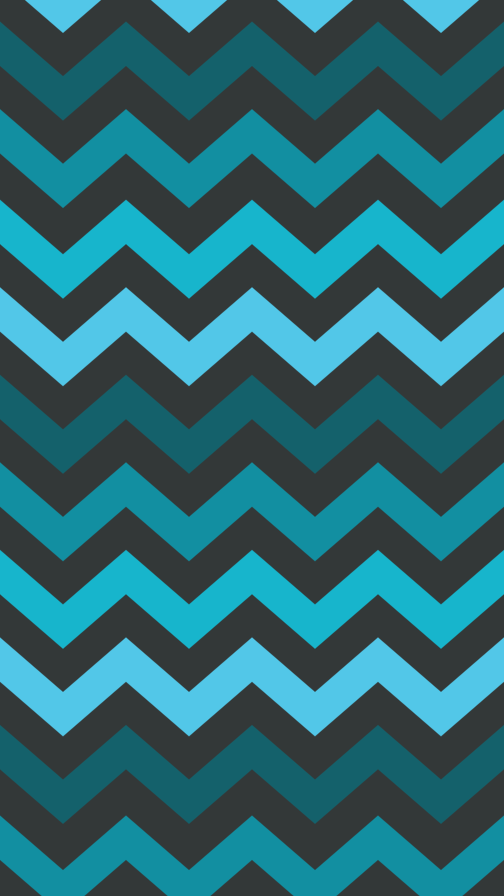
A WebGL 2 fragment shader for this pattern:

```glsl
#version 300 es
precision highp float;
// Flat chevron stripes on charcoal, cycling through four blue-green tints.
// A triangle wave bends the vertical axis, which is then cut into even rows;
// after every block of seven rows the ground widens by a thin seam.

#define ZIGZAGS 4.0         // peaks across the canvas
#define AMPLITUDE 0.0609    // peak to valley, in canvas heights
#define PITCH 0.0977        // row spacing
#define STRIPE 0.0496       // vertical thickness of a stripe
#define BLOCK_ROWS 7.0      // rows between two seams
#define SEAM 0.0034         // extra ground at each seam
#define FIRST_BLOCK 0.1988  // distance of a block start from the top
#define FIRST_TINT 2.0      // tint index of that block's first row

uniform vec2 u_resolution;
out vec4 fragColor;

const vec3 CHARCOAL = vec3(0.20, 0.22, 0.22);
const vec3 TINTS[4] = vec3[4](
  vec3(0.08, 0.38, 0.42),   // deep teal
  vec3(0.07, 0.56, 0.63),   // teal
  vec3(0.09, 0.71, 0.80),   // cyan
  vec3(0.32, 0.78, 0.91));  // sky

// 0 at whole numbers, 1 halfway between them
float triangleWave(float x) {
  return 1.0 - abs(1.0 - 2.0 * fract(x));
}

void main() {
  vec2 uv = gl_FragCoord.xy / u_resolution;

  // Depth from the top, straightened so that every chevron is level
  float depth = 1.0 - uv.y - AMPLITUDE * triangleWave(uv.x * ZIGZAGS);

  // Block, then row within the block
  float blockHeight = BLOCK_ROWS * PITCH + SEAM;
  float block = floor((depth - FIRST_BLOCK) / blockHeight);
  float inBlock = depth - FIRST_BLOCK - block * blockHeight;
  float row = min(floor(inBlock / PITCH), BLOCK_ROWS - 1.0);

  // Vertical distance inside the stripe, turned into true pixels for smoothing
  float inside = 0.5 * STRIPE - abs(inBlock - (row + 0.5) * PITCH);
  float slope = 2.0 * ZIGZAGS * AMPLITUDE * u_resolution.y / u_resolution.x;
  float edgePixels = inside * u_resolution.y / length(vec2(1.0, slope));
  float coverage = smoothstep(-0.75, 0.75, edgePixels);

  // Tints keep cycling across the seams
  int tint = int(mod(row + block * BLOCK_ROWS + FIRST_TINT + 0.5, 4.0));
  fragColor = vec4(mix(CHARCOAL, TINTS[tint], coverage), 1.0);
}
```
